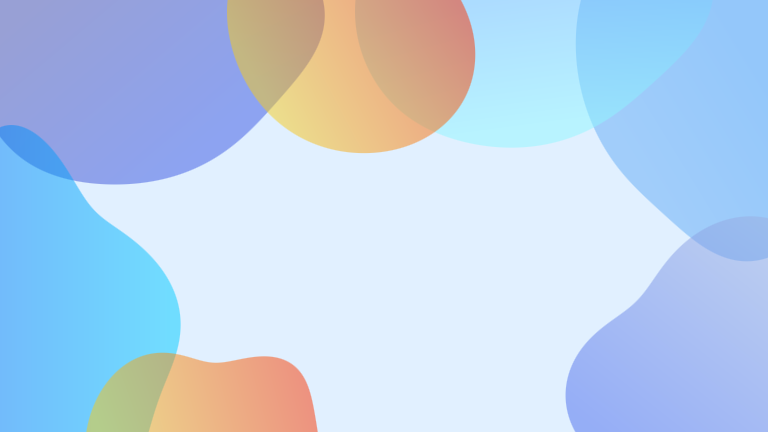
This background is drawn by a WebGL 2 fragment shader. Its source:

```glsl
#version 300 es
precision highp float;

uniform vec2 u_resolution;
out vec4 fragColor;

#define BACKGROUND vec3(0.882, 0.943, 1.0)
#define OPACITY 0.5
#define YELLOW vec3(0.97, 0.80, 0.10)
#define RED vec3(0.98, 0.20, 0.0)
#define AZURE vec3(0.01, 0.525, 0.97)
#define CYAN vec3(0.0, 0.79, 1.0)
#define PALE_CYAN vec3(0.56, 0.965, 1.0)
#define SKY vec3(0.47, 0.78, 1.0)
#define INDIGO vec3(0.31, 0.31, 0.67)
#define PERIWINKLE vec3(0.22, 0.335, 0.89)

// Radial swelling: lobe = (angle in degrees, height, sharpness)
float swell(vec2 dir, vec3 lobe) {
    float a = radians(lobe.x);
    return lobe.y * exp(lobe.z * (dot(dir, vec2(cos(a), sin(a))) - 1.0));
}

// Signed distance estimate of a circle deformed by three lobes
float blob(vec2 p, vec2 center, float radius, vec3 a, vec3 b, vec3 c) {
    vec2 q = p - center;
    float r = length(q);
    vec2 dir = q / max(r, 1e-5);
    return r - radius - swell(dir, a) - swell(dir, b) - swell(dir, c);
}

// Linear gradient between two points
vec3 ramp(vec2 p, vec2 start, vec2 end, vec3 c0, vec3 c1) {
    vec2 axis = end - start;
    return mix(c0, c1, clamp(dot(p - start, axis) / dot(axis, axis), 0.0, 1.0));
}

// Translucent fill with an antialiased edge
vec3 layer(vec3 base, vec3 paint, float d) {
    float coverage = clamp(0.5 - d / max(fwidth(d), 1e-5), 0.0, 1.0);
    return mix(base, paint, OPACITY * coverage);
}

void main() {
    vec2 p = gl_FragCoord.xy / u_resolution.y;
    vec3 color = BACKGROUND;

    // Upper left: indigo
    float d = blob(p, vec2(0.301, 0.954), 0.375, vec3(2, 0.076, 11.5),
                   vec3(-130, 0.032, 8), vec3(0));
    color = layer(color, ramp(p, vec2(0.09, 1.0), vec2(0.42, 0.61), INDIGO, PERIWINKLE), d);

    // Left side: azure to cyan
    d = blob(p, vec2(0.116, 0.282), 0.2315, vec3(104, 0.208, 12),
             vec3(-10, 0.0694, 3.5), vec3(-90, 0.31, 5));
    color = layer(color, ramp(p, vec2(0.0, 0.3), vec2(0.4, 0.3), AZURE, CYAN), d);

    // Upper right: soft blue
    d = blob(p, vec2(1.713, 0.861), 0.369, vec3(-87, 0.097, 11),
             vec3(135, 0.037, 4.6), vec3(-128, 0.007, 12));
    color = layer(color, ramp(p, vec2(1.435, 0.676), vec2(1.736, 0.861),
                              vec3(0.38, 0.665, 0.96), vec3(0.28, 0.62, 0.96)), d);

    // Top: pale cyan
    d = blob(p, vec2(1.227, 1.0), 0.322, vec3(5, 0.102, 7.7),
             vec3(-168, 0.0856, 2), vec3(-138, 0.0058, 15));
    color = layer(color, ramp(p, vec2(1.16, 1.0), vec2(1.2, 0.7), SKY, PALE_CYAN), d);

    // Top: yellow to red
    d = blob(p, vec2(0.81, 0.907), 0.2465, vec3(-25, 0.051, 2.4),
             vec3(135, 0.069, 2.8), vec3(0));
    color = layer(color, ramp(p, vec2(0.625, 0.745), vec2(1.065, 0.977), YELLOW, RED), d);

    // Lower right: periwinkle to grey blue
    d = blob(p, vec2(1.667, 0.12), 0.2616, vec3(70, 0.13, 3.5),
             vec3(190, 0.0995, 3.8), vec3(138, -0.0324, 10));
    color = layer(color, ramp(p, vec2(1.39, 0.0), vec2(1.778, 0.49),
                              vec3(0.29, 0.42, 0.93), vec3(0.61, 0.685, 0.88)), d);

    // Bottom: yellow to red
    d = blob(p, vec2(0.4745, -0.042), 0.278, vec3(85, -0.075, 7),
             vec3(45, 0.021, 18), vec3(10, -0.014, 12));
    color = layer(color, ramp(p, vec2(0.23, 0.0), vec2(0.706, 0.13), YELLOW, RED), d);

    fragColor = vec4(color, 1.0);
}
```
